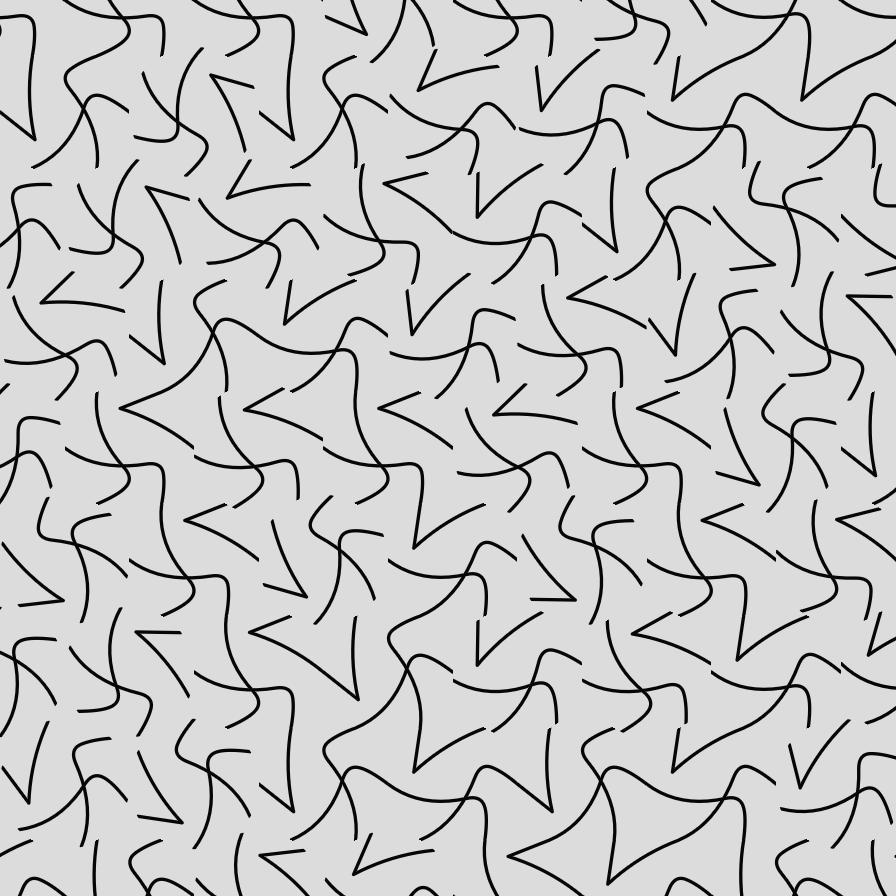
A WebGL 1 fragment shader for this pattern:

```glsl
precision highp float;

uniform vec2 u_resolution;

const vec3 PAPER = vec3(0.863);
const vec3 INK = vec3(0.025);
const float SQRT3 = 1.7320508;
const float INRADIUS = 0.125 / SQRT3;  // eight hexagon rows per canvas
const float HALF_STROKE = 0.0257;      // in inradius units
const float ANGLE_STEP = 7.5;          // degrees
const float SNAP_SHARE = 0.33;         // tiles turned to meet the edge middles

float hash(vec2 p, float seed) {
  vec3 q = fract(vec3(p.xyx) * vec3(0.1031, 0.1030, 0.0973) + seed * 0.137);
  q += dot(q, q.yzx + 33.33);
  return fract((q.x + q.y) * q.z);
}

float segmentDistance(vec2 p, vec2 a, vec2 b) {
  vec2 pa = p - a;
  vec2 ba = b - a;
  return length(pa - ba * clamp(dot(pa, ba) / dot(ba, ba), 0.0, 1.0));
}

// Distance to a quadratic curve, walked in short chords
float curveDistance(vec2 p, vec2 a, vec2 control, vec2 b) {
  float d = 1e3;
  vec2 last = a;
  for (int i = 1; i <= 10; i++) {
    float t = float(i) / 10.0;
    vec2 next = mix(mix(a, control, t), mix(control, b, t), t);
    d = min(d, segmentDistance(p, last, next));
    last = next;
  }
  return d;
}

// Centre of the nearest hexagon, with inradius 1
vec2 hexCentre(vec2 p) {
  vec2 period = vec2(2.0, 2.0 * SQRT3);
  vec2 a = floor(p / period + 0.5) * period;
  vec2 b = (floor(p / period) + 0.5) * period;
  return distance(p, a) < distance(p, b) ? a : b;
}

vec2 rotate(vec2 p, float angle) {
  float c = cos(angle);
  float s = sin(angle);
  return vec2(c * p.x - s * p.y, s * p.x + c * p.y);
}

float tileAngle(vec2 id) {
  float pick = hash(id, 1.0);
  float steps = hash(id, 2.0) < SNAP_SHARE
    ? 7.0 + 8.0 * floor(pick * 3.0)
    : floor(pick * 29.0);
  return radians(90.0 - ANGLE_STEP * steps);
}

// Two crossing hooks and one sharp bend, joining six points on the unit circle
float motifDistance(vec2 p) {
  vec2 bendTip = vec2(-0.625, -0.06);
  float bend = min(
    segmentDistance(p, vec2(-0.793, 0.609), bendTip),
    curveDistance(p, bendTip, vec2(-0.35, 0.54), vec2(0.131, 0.991)));

  vec2 a = vec2(0.47, 0.47);
  vec2 b = vec2(0.28, 0.24);
  float hook = curveDistance(p, vec2(0.924, 0.383), vec2(0.65, 0.47), a);
  hook = min(hook, curveDistance(p, a, vec2(0.28, 0.47), b));
  hook = min(hook, curveDistance(p, b, vec2(0.30, -0.55), vec2(-0.131, -0.991)));

  vec2 c = vec2(0.60, -0.145);
  vec2 d = vec2(0.29, -0.12);
  float cross = curveDistance(p, vec2(0.793, -0.609), vec2(0.70, -0.27), c);
  cross = min(cross, curveDistance(p, c, vec2(0.48, 0.01), d));
  cross = min(cross, curveDistance(p, d, vec2(-0.31, -0.54), vec2(-0.924, -0.383)));

  return min(bend, min(hook, cross));
}

float coverage(float signedDistance, float pixel) {
  return clamp(0.5 - signedDistance / pixel, 0.0, 1.0);
}

void main() {
  vec2 p = gl_FragCoord.xy / (u_resolution.y * INRADIUS);
  float pixel = 1.0 / (u_resolution.y * INRADIUS);

  vec2 centre = hexCentre(p);
  vec2 id = floor(centre / vec2(1.0, SQRT3) + 0.5) + 20.0;
  vec2 local = rotate(p - centre, -tileAngle(id));

  // Flat line ends where the strokes leave the inscribed circle
  float stroke = coverage(motifDistance(local) - HALF_STROKE, pixel);
  float inside = coverage(length(local) - 1.0 - 0.5 * pixel, pixel);

  gl_FragColor = vec4(mix(PAPER, INK, stroke * inside), 1.0);
}
```
